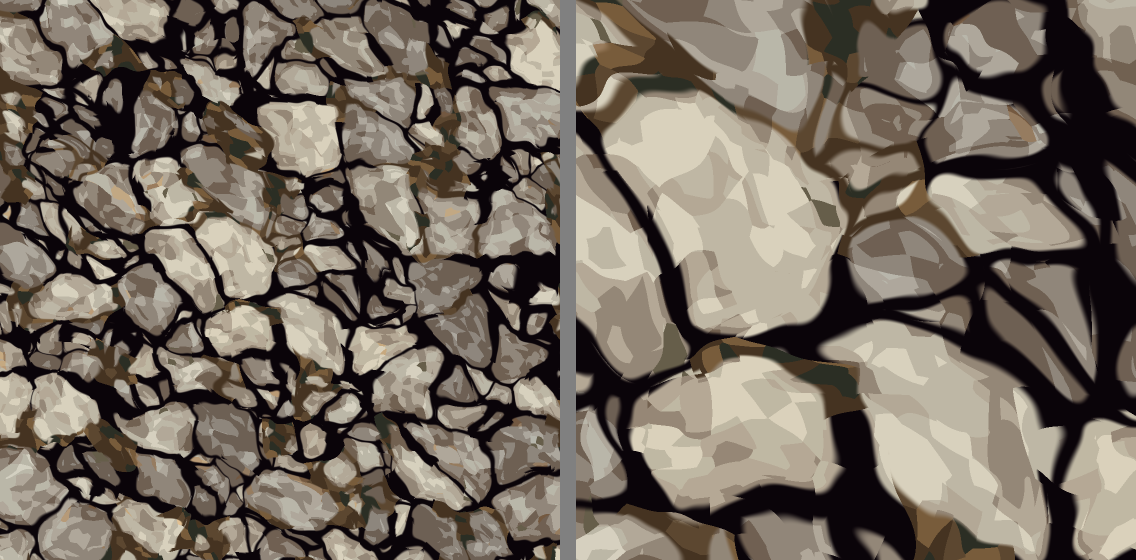
Left, the full canvas; right, a detail of the centre.
Give the GLSL for this texture, as a Shadertoy shader.

```glsl
// Cracked, stony ground: large and small angular stones from two cellular layers,
// split by dark gaps of uneven width, partly filled with brown soil.
// Finer cellular layers break every stone into flat patches of grey and tan.

vec2 hash2(vec2 p) {
    return fract(sin(vec2(dot(p, vec2(127.1, 311.7)), dot(p, vec2(269.5, 183.3)))) * 43758.55);
}

vec2 seedPoint(vec2 cell) {
    return cell + 0.08 + 0.84 * hash2(cell);
}

// Cell whose seed lies closest to p.
vec2 nearestCell(vec2 p) {
    vec2 best = floor(p);
    float bestDist = 9.0;
    for (int y = -1; y <= 1; y++)
    for (int x = -1; x <= 1; x++) {
        vec2 cell = floor(p) + vec2(x, y);
        vec2 r = seedPoint(cell) - p;
        float dist = dot(r, r);
        if (dist < bestDist) { bestDist = dist; best = cell; }
    }
    return best;
}

// Distance to the cell border; the soft minimum rounds the corners.
float borderDistance(vec2 p, vec2 cell) {
    vec2 a = seedPoint(cell) - p;
    float sum = 0.0;
    for (int y = -2; y <= 2; y++)
    for (int x = -2; x <= 2; x++) {
        if (x == 0 && y == 0) continue;
        vec2 b = seedPoint(cell + vec2(x, y)) - p;
        sum += exp(-18.0 * dot(0.5 * (a + b), normalize(b - a)));
    }
    return -log(sum) / 18.0;
}

// Layered sines that bend straight borders into rough ones.
vec2 roughen(vec2 p) {
    p += 0.012 * sin(p.yx * vec2(17.0, 21.0) + 3.0 * sin(p * 7.0));
    p += 0.005 * sin(p.yx * vec2(53.0, 47.0) + 2.5 * sin(p * 31.0));
    p += 0.0022 * sin(p.yx * vec2(127.0, 139.0) + 2.0 * sin(p * 83.0));
    return p;
}

vec3 stoneColor(float light, vec2 tint) {
    vec3 color = vec3(0.44, 0.38, 0.33);
    if (light > 0.32) color = vec3(0.57, 0.53, 0.49);
    if (light > 0.49) color = vec3(0.69, 0.66, 0.62);
    if (light > 0.60) color = vec3(0.73, 0.72, 0.68);
    if (light > 0.74) color = vec3(0.83, 0.82, 0.78);
    color *= mix(vec3(0.97, 0.99, 1.0), vec3(1.03, 1.0, 0.94), tint.x);
    if (tint.y > 0.92) color *= vec3(1.04, 0.92, 0.78);
    if (tint.y < 0.05) color = vec3(0.40, 0.37, 0.29);
    return color;
}

vec3 soilColor(float pick) {
    if (pick > 0.88) return vec3(0.47, 0.36, 0.23);
    if (pick > 0.72) return vec3(0.36, 0.28, 0.19);
    if (pick < 0.15) return vec3(0.17, 0.18, 0.14);
    return vec3(0.27, 0.20, 0.13);
}

vec3 ground(vec2 uv) {
    vec2 p = roughen(uv) * vec2(1.0, 1.12) + vec2(0.15 * uv.y, 0.12 * uv.x);

    // Large stones; some of their cells hold small stones instead.
    vec2 big = p * 8.5;
    vec2 bigCell = nearestCell(big);
    float edge = borderDistance(big, bigCell) / 8.5;
    vec2 stone = hash2(bigCell + 51.0);
    if (stone.y > 0.55) {
        vec2 small = p * 17.0 + 40.0;
        vec2 smallCell = nearestCell(small);
        edge = min(edge, borderDistance(small, smallCell) / 17.0);
        stone = hash2(smallCell + 23.0);
    }

    // Flat patches and wider zones of gap filling.
    vec2 patchA = hash2(nearestCell(p * 27.0 + 7.0) + 11.0);
    vec2 patchB = hash2(nearestCell(p * vec2(62.0, 54.0) + 3.0) + 71.0);
    vec2 zone = hash2(nearestCell(p * 14.0 + 90.0) + 37.0);

    float light = 0.40 * stone.x + 0.35 * patchA.x + 0.25 * patchB.x;
    light -= 0.12 * (1.0 - smoothstep(0.006, 0.022, edge));
    vec3 color = stoneColor(light, vec2(stone.x, patchA.y * 0.8 + patchB.y * 0.2));

    // Gaps: black, or soil where a zone is filled.
    float filled = step(0.70, zone.x);
    float halfWidth = (0.0012 + 0.0088 * zone.y) * (0.6 + 0.8 * patchA.y);
    halfWidth *= 1.0 + 0.5 * filled;
    vec3 gap = mix(vec3(0.04, 0.015, 0.035), soilColor(patchB.y), filled);
    return mix(gap, color, smoothstep(-0.0018, 0.0018, edge - halfWidth));
}

void mainImage(out vec4 fragColor, in vec2 fragCoord) {
    // Four samples per pixel smooth the patch borders.
    vec3 color = vec3(0.0);
    for (int i = 0; i < 4; i++) {
        vec2 offset = vec2(i % 2, i / 2) * 0.5 - 0.25;
        color += ground((fragCoord + offset) / iResolution.y);
    }
    fragColor = vec4(color / 4.0, 1.0);
}
```
